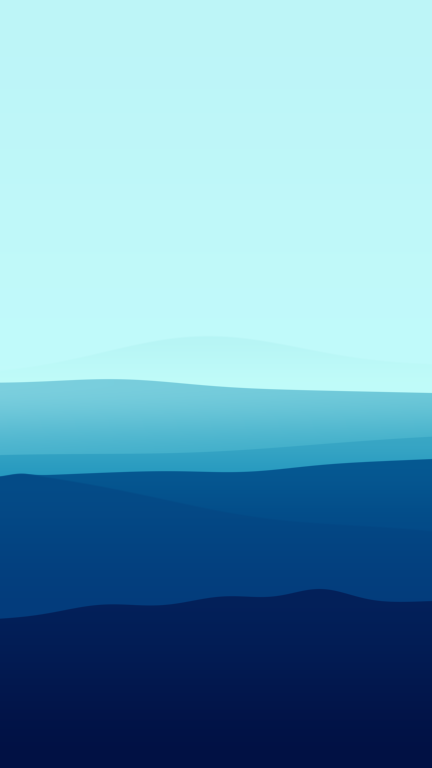
Give the GLSL for this background, as a WebGL 2 fragment shader.

```glsl
#version 300 es
precision highp float;
// Layered blue hills with soft ridges under a pale aqua sky.

uniform vec2 u_resolution;
out vec4 outColor;

// Smooth bump (or dip, if height is negative) along a ridge.
float bump(float x, float center, float width, float height) {
    float d = (x - center) / width;
    return height * exp(-d * d);
}

// Vertical gradient between two heights.
vec3 gradient(float y, float low, float high, vec3 lowColor, vec3 highColor) {
    return mix(lowColor, highColor, smoothstep(low, high, y));
}

// Paints a layer below its ridge with an antialiased edge.
vec3 paintBelow(vec3 base, vec3 layer, float y, float ridge, float softness) {
    return mix(base, layer, smoothstep(softness, -softness, y - ridge));
}

void main() {
    vec2 uv = gl_FragCoord.xy / u_resolution;
    float x = uv.x, y = uv.y;
    float edge = 0.8 / u_resolution.y;

    // Sky
    vec3 color = gradient(y, 0.5, 1.0, vec3(0.755, 0.98, 0.98), vec3(0.74, 0.96, 0.97));

    // Distant hill dissolving into haze
    float ridge = mix(0.512, 0.523, x) + bump(x, 0.47, 0.32, 0.045);
    vec3 layer = gradient(y, 0.495, 0.565, vec3(0.75, 0.985, 0.975), vec3(0.715, 0.96, 0.96));
    color = paintBelow(color, layer, y, ridge, edge * 1.5);

    // Light teal hill, brighter toward the left
    ridge = mix(0.5005, 0.4883, x) + bump(x, 0.28, 0.2, 0.0091);
    layer = gradient(y, 0.395, 0.5, vec3(0.25, 0.68, 0.79), vec3(0.46, 0.8, 0.86));
    layer += vec3(0.05, 0.025, 0.02) * (0.5 - x);
    color = paintBelow(color, layer, y, ridge, edge);

    // Deeper teal hill
    ridge = mix(0.4089, 0.4323, x) + bump(x, 0.47, 0.35, -0.0085);
    layer = gradient(y, 0.375, 0.43, vec3(0.15, 0.6, 0.75), vec3(0.22, 0.65, 0.77));
    color = paintBelow(color, layer, y, ridge, edge);

    // Blue hill
    ridge = mix(0.3789, 0.4023, x) + bump(x, 0.045, 0.035, 0.003)
          + bump(x, 0.57, 0.15, -0.0065);
    layer = gradient(y, 0.3, 0.4, vec3(0.01, 0.29, 0.53), vec3(0.02, 0.345, 0.57));
    color = paintBelow(color, layer, y, ridge, edge);

    // Faint darker slope falling to the right
    float slope = mix(0.388, 0.311, x) + bump(x, 0.6, 0.3, -0.0156);
    layer = gradient(y, 0.2, 0.385, vec3(0.01, 0.235, 0.485), vec3(0.015, 0.295, 0.53));
    color = paintBelow(color, layer, y, min(slope, ridge), edge * 1.5);

    // Navy foreground
    ridge = mix(0.194, 0.2174, x) + bump(x, 0.24, 0.13, 0.013)
          + bump(x, 0.52, 0.13, 0.017) + bump(x, 0.74, 0.1, 0.0208);
    layer = gradient(y, 0.0, 0.23, vec3(0.005, 0.065, 0.265), vec3(0.01, 0.125, 0.35));
    color = paintBelow(color, layer, y, ridge, edge);

    outColor = vec4(color, 1.0);
}
```
